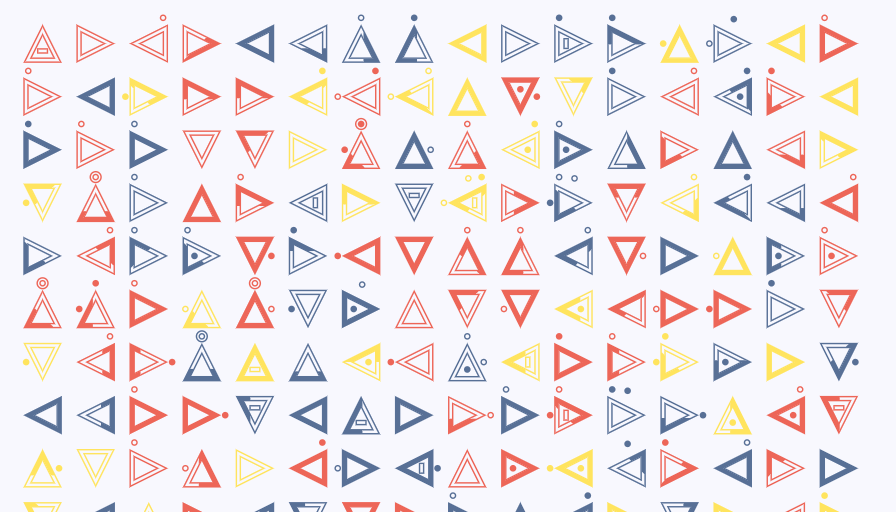
Give the GLSL for this pattern, as a Shadertoy shader.

```glsl
// A grid of small double-outlined triangles in blue, red and yellow, each turned one of
// four ways, with a partly filled band and stray dots or rings. Every cell draws its
// variation from hashes; shapes are signed distances in units of the grid pitch.

const float COLUMNS = 16.0;
const float PITCH = 0.05925;               // cell size over canvas width
const vec2 MARGIN = vec2(0.0179, 0.0190);  // left and top, over canvas width
const float HALF_SIZE = 0.363;             // half the height and base of a triangle
const float INSET = 0.088;                 // depth of the band between outlines
const float STROKE = 0.027;
const float DOT_RADIUS = 0.062;
const float HALO_RADIUS = 0.115;
const float INCENTER = -0.139;             // along the axis, towards the base

const vec3 PAPER = vec3(0.971, 0.972, 0.998);
const vec3 BLUE = vec3(0.345, 0.440, 0.590);
const vec3 RED = vec3(0.930, 0.400, 0.345);
const vec3 YELLOW = vec3(1.000, 0.895, 0.370);

// Four random values per cell; the seed selects independent sets
vec4 hash4(vec2 cell, float seed) {
    vec4 p = fract(vec4(cell.xyx, cell.y + seed) * vec4(0.1031, 0.1030, 0.0973, 0.1099) + seed * 0.173);
    p += dot(p, p.wzxy + 33.33);
    return fract((p.xxyz + p.yzzw) * p.zywx);
}

// Triangle with its tip along +x and sharp corners at every inset
float triangleDistance(vec2 p) {
    float sides = (p.x - HALF_SIZE + 2.0 * abs(p.y)) / sqrt(5.0);
    return max(-p.x - HALF_SIZE, sides);
}

float boxDistance(vec2 p, vec2 halfSize) {
    vec2 q = abs(p) - halfSize;
    return length(max(q, 0.0)) + min(max(q.x, q.y), 0.0);
}

// Stroke lying just inside the edge of a shape
float outline(float d) {
    return abs(d + 0.5 * STROKE) - 0.5 * STROKE;
}

float dotOrRing(vec2 p, float choice) {
    float d = length(p) - DOT_RADIUS;
    return choice < 0.5 ? d : outline(d);
}

// Outlines, band fill and the small mark inside
float triangleGlyph(vec2 p, vec4 style) {
    float d = triangleDistance(p);
    float glyph = min(outline(d), outline(d + INSET - 0.5 * STROKE));
    float band = max(d, -d - INSET);

    // Whole band, a part cut off by a straight edge, or none
    if (style.x < 0.36) {
        glyph = min(glyph, band);
    } else if (style.x < 0.86) {
        float angle = floor(style.y * 8.0) * 0.7854;
        vec2 cutNormal = vec2(cos(angle), sin(angle));
        float cut = dot(p - vec2(INCENTER, 0.0), cutNormal) + mix(-0.06, 0.10, style.z);
        glyph = min(glyph, max(band, cut));
    }

    vec2 inner = p - vec2(INCENTER, 0.0);
    if (style.w < 0.08) glyph = min(glyph, length(inner) - DOT_RADIUS);
    else if (style.w < 0.14) glyph = min(glyph, outline(boxDistance(inner, vec2(0.052, 0.105))));
    return glyph;
}

// Dots and rings around a triangle, placed by its direction
float satellites(vec2 p, vec2 tip, vec4 pick, vec4 kind) {
    float d = 1.0;
    float side = kind.z < 0.5 ? -1.0 : 1.0;
    if (tip.y == 0.0) {
        if (pick.x < 0.46) d = dotOrRing(p - vec2(-0.27 * tip.x, 0.485), kind.x);
        if (pick.y < 0.24) d = min(d, dotOrRing(p - vec2(0.44 * side, 0.0), kind.y));
        if (pick.z < 0.08) d = min(d, dotOrRing(p - vec2(0.02, 0.46), kind.w));
    } else {
        if (pick.y < 0.42) d = dotOrRing(p - vec2(0.31 * side, 0.0), kind.y);
        if (tip.y > 0.0 && pick.x < 0.55) {
            vec2 q = p - vec2(0.0, 0.485);
            d = min(d, dotOrRing(q, kind.x));
            if (pick.z < 0.5) d = min(d, outline(length(q) - HALO_RADIUS));
        }
    }
    return d;
}

void mainImage(out vec4 fragColor, in vec2 fragCoord) {
    vec2 fromTop = vec2(fragCoord.x, iResolution.y - fragCoord.y) / iResolution.x;
    vec2 grid = (fromTop - MARGIN) / PITCH;
    float pixel = 1.0 / (PITCH * iResolution.x);
    vec3 color = PAPER;

    // Dots reach past their cell, so visit the neighbours too
    for (int j = -1; j <= 1; j++)
    for (int i = -1; i <= 1; i++) {
        vec2 cell = floor(grid) + vec2(i, j);
        if (cell.x < 0.0 || cell.x >= COLUMNS || cell.y < 0.0) continue;
        vec2 p = (grid - cell - 0.5) * vec2(1.0, -1.0);

        vec4 base = hash4(cell + 7.0, 1.0);
        vec2 tip = base.x < 0.42 ? vec2(1, 0) : base.x < 0.68 ? vec2(-1, 0)
                 : base.x < 0.87 ? vec2(0, 1) : vec2(0, -1);
        vec3 ink = base.y < 0.43 ? BLUE : base.y < 0.83 ? RED : YELLOW;

        vec2 local = vec2(dot(p, tip), dot(p, vec2(-tip.y, tip.x)));
        float d = triangleGlyph(local, hash4(cell + 7.0, 2.0));
        d = min(d, satellites(p, tip, hash4(cell + 7.0, 3.0), hash4(cell + 7.0, 4.0)));
        color = mix(color, ink, clamp(0.5 - d / pixel, 0.0, 1.0));
    }
    fragColor = vec4(color, 1.0);
}
```
